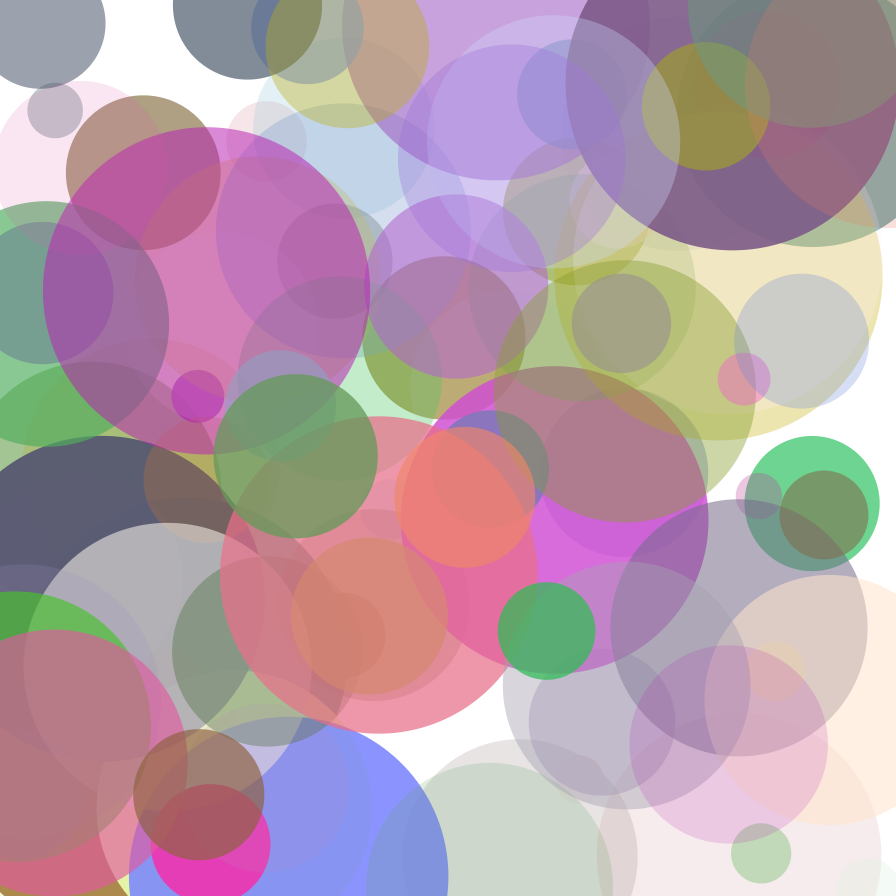
Reproduce this background procedurally as a Shadertoy shader.

```glsl
// Overlapping translucent discs in mixed colours, scattered on white.
const int DISC_COUNT = 88;
const float MIN_RADIUS = 0.025;
const float MAX_RADIUS = 0.19;
const float MIN_OPACITY = 0.12;
const float MAX_OPACITY = 0.9;
const float PLACE_JITTER = 0.22;
const float COLOUR_JITTER = 0.36;
const float MIN_LIGHT = 0.02;
const vec3 PAPER = vec3(1.0);
const vec3 SPREAD_STEP = vec3(0.81917, 0.67104, 0.5497);

const vec3 GREY_GREEN = vec3(0.39, 0.47, 0.36);
const vec3 LAVENDER = vec3(0.58, 0.56, 0.82);
const vec3 CREAM = vec3(0.90, 0.93, 0.87);
const vec3 PINK = vec3(0.79, 0.30, 0.66);
const vec3 OCHRE = vec3(0.77, 0.63, 0.23);
const vec3 GREEN = vec3(0.32, 0.80, 0.28);

// Three random values in 0..1 from one number
vec3 hash3(float n) {
    vec3 p = fract(n * vec3(0.1031, 0.1030, 0.0973));
    p += dot(p, p.yzx + 33.33);
    return fract((p.xxy + p.yzz) * p.zyx);
}

// Colour family chosen in proportion to its share
vec3 familyColour(float pick) {
    if (pick < 0.23) return GREY_GREEN;
    if (pick < 0.45) return LAVENDER;
    if (pick < 0.59) return CREAM;
    if (pick < 0.78) return PINK;
    if (pick < 0.93) return OCHRE;
    return GREEN;
}

void mainImage(out vec4 fragColor, in vec2 fragCoord) {
    float pixel = 1.0 / iResolution.y;
    vec2 uv = fragCoord * pixel;
    vec2 canvas = vec2(iResolution.x * pixel, 1.0);
    vec3 colour = vec3(0.0);
    float light = 1.0;

    // Gather the discs from front to back until nothing shows through
    for (int i = 1; i <= DISC_COUNT; i++) {
        float id = float(i);
        vec3 shape = hash3(id * 7.31);

        // Even spread over position and colour, loosened by jitter
        vec3 spread = fract(0.5 + id * SPREAD_STEP);
        vec2 centre = fract(spread.xy + PLACE_JITTER * (shape.xy - 0.5)) * canvas;
        float radius = mix(MIN_RADIUS, MAX_RADIUS, shape.z);
        vec2 offset = uv - centre;
        float reach = radius + pixel;
        if (dot(offset, offset) > reach * reach) continue;

        // Tint, opacity and smooth rim of a disc that covers this point
        vec3 tint = hash3(id * 3.77 + 211.3) - 0.5;
        float opacity = mix(MIN_OPACITY, MAX_OPACITY, hash3(id * 5.13 + 97.7).x);
        vec3 paint = clamp(familyColour(spread.z) + COLOUR_JITTER * tint, 0.0, 1.0);
        float cover = clamp(0.5 - (length(offset) - radius) / pixel, 0.0, 1.0);
        float alpha = cover * opacity;
        colour += light * alpha * paint;
        light *= 1.0 - alpha;
        if (light < MIN_LIGHT) break;
    }
    fragColor = vec4(colour + light * PAPER, 1.0);
}
```
